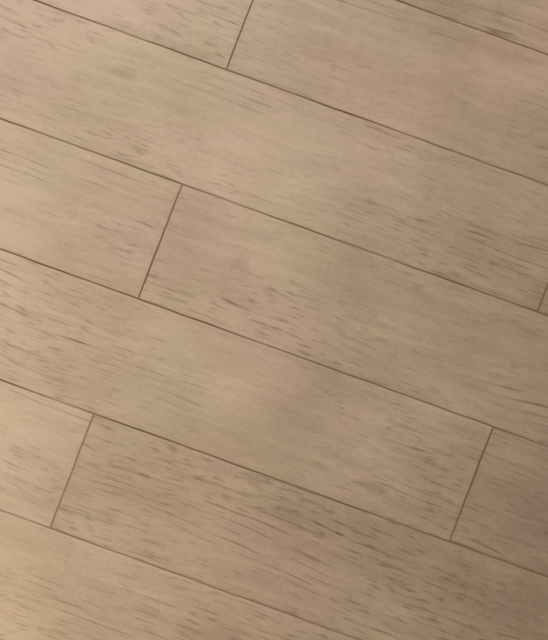
A Shadertoy shader for this texture:

```glsl
// Slanted floor of pale oak planks with staggered joints, fine grain and soft side light.

vec2 hash2(vec2 p) {
    p = vec2(dot(p, vec2(127.1, 311.7)), dot(p, vec2(269.5, 183.3)));
    return fract(sin(p) * 43758.55);
}

// Gradient noise, about -0.7 to 0.7
float noise(vec2 p) {
    vec2 i = floor(p), f = fract(p);
    vec2 w = f * f * f * (f * (f * 6.0 - 15.0) + 10.0);
    vec2 e = vec2(0.0, 1.0);
    float a = dot(hash2(i) * 2.0 - 1.0, f);
    float b = dot(hash2(i + e.yx) * 2.0 - 1.0, f - e.yx);
    float c = dot(hash2(i + e.xy) * 2.0 - 1.0, f - e.xy);
    float d = dot(hash2(i + e.yy) * 2.0 - 1.0, f - e.yy);
    return mix(mix(a, b, w.x), mix(c, d, w.x), w.y);
}

float fbm(vec2 p) {
    float sum = 0.0, amp = 0.6;
    for (int i = 0; i < 4; i++) {
        sum += amp * noise(p);
        p = p * 2.03 + 17.3;
        amp *= 0.5;
    }
    return sum;
}

// Dark pores, streaks and growth rings; g.x runs along the plank
float grain(vec2 g, vec2 seed) {
    vec2 q = g + seed * 40.0;
    q.y += 0.014 * noise(q * vec2(3.0, 7.0)) + 0.004 * noise(q * vec2(14.0, 20.0));

    float streaks = fbm(q * vec2(9.0, 65.0));
    float pores = smoothstep(0.05, 0.5, noise(q * vec2(38.0, 210.0)));
    float dashes = smoothstep(0.08, 0.45, noise(q * vec2(15.0, 150.0) + 5.0));
    float patches = smoothstep(-0.25, 0.35, noise(q * vec2(2.6, 9.0) + 9.0));

    // Thin arched rings appear only in some parts of a plank
    float ringPhase = q.y * 80.0 + 2.4 * noise(q * vec2(2.5, 9.0));
    float rings = smoothstep(0.5, 1.0, sin(6.2832 * ringPhase))
                * smoothstep(-0.2, 0.25, noise(q * vec2(15.0, 60.0)))
                * smoothstep(0.0, 0.35, noise(q * vec2(2.2, 11.0) + 31.0));

    float smudges = smoothstep(0.34, 0.62, noise(q * vec2(11.0, 24.0) + 3.0));
    return 0.26 * streaks + 0.2 * pores * (0.5 + patches)
         + 0.24 * dashes * patches + 0.38 * rings + 0.32 * smudges;
}

void mainImage(out vec4 fragColor, in vec2 fragCoord) {
    float px = 1.0 / iResolution.y;
    vec2 screen = fragCoord / iResolution.xy;
    vec2 p = vec2(fragCoord.x, iResolution.y - fragCoord.y) * px;

    // Floor axes: x along the planks, y across them
    vec2 g = vec2(dot(p, vec2(0.941, 0.339)), dot(p, vec2(-0.339, 0.941)));

    // Rows of planks, every other one shifted by half a length
    float across = (g.y + 0.018) / 0.192;
    float row = floor(across);
    float along = (g.x + 0.021 * g.y - 0.369 + 0.59 * mod(row + 1.0, 2.0)) / 1.18;
    vec2 plank = vec2(floor(along), row);
    vec2 seed = hash2(plank + 3.7);

    // Signed distances to the nearest long seam and butt joint
    float seamDist = (across - floor(across + 0.5)) * 0.192;
    float jointDist = (along - floor(along + 0.5)) * 1.18;
    seamDist += 0.0012 * noise(g * 22.0);
    jointDist += 0.001 * noise(g * 25.0 + 8.0);

    // Light falls from the upper left and fades to the lower right
    float down = 1.0 - screen.y;
    float tone = 1.13 - 0.16 * down - 0.58 * screen.x - 0.3 * screen.x * down;
    tone += 0.4 * fbm(p * 3.4 + 4.0) + 0.3 * fbm(g * vec2(5.0, 12.0) + seed * 20.0);
    tone += 0.12 * (seed.x - 0.5);
    tone -= grain(g, seed);
    tone += 0.09 * noise(p * 120.0);

    vec3 color = mix(vec3(0.51, 0.43, 0.345), vec3(0.765, 0.665, 0.565), clamp(tone, -0.2, 1.1));

    // Warm lower left, faint olive and pink stains
    color += vec3(0.012, 0.0, -0.025) * (1.0 - screen.x) * down;
    color += vec3(0.03, -0.02, 0.015) * fbm(p * 4.0 + 12.0);

    // Thin worn seams that fade in places, with a faint shadow and pale lip
    float wear = clamp(0.68 + 0.75 * noise(g * vec2(8.0, 5.0) + 2.0), 0.25, 1.0);
    float edge = min(abs(seamDist), abs(jointDist));
    float line = 1.0 - smoothstep(0.0003, 0.0016 + px * 0.5, edge);
    float shadow = exp(-edge / 0.003);
    float lip = smoothstep(0.001, 0.003, seamDist) * (1.0 - smoothstep(0.003, 0.007, seamDist));
    color *= 1.0 - 0.07 * shadow * wear;
    color += 0.015 * lip;
    color = mix(color, vec3(0.38, 0.28, 0.18), 0.8 * line * wear);

    fragColor = vec4(clamp(color, 0.0, 1.0), 1.0);
}
```
